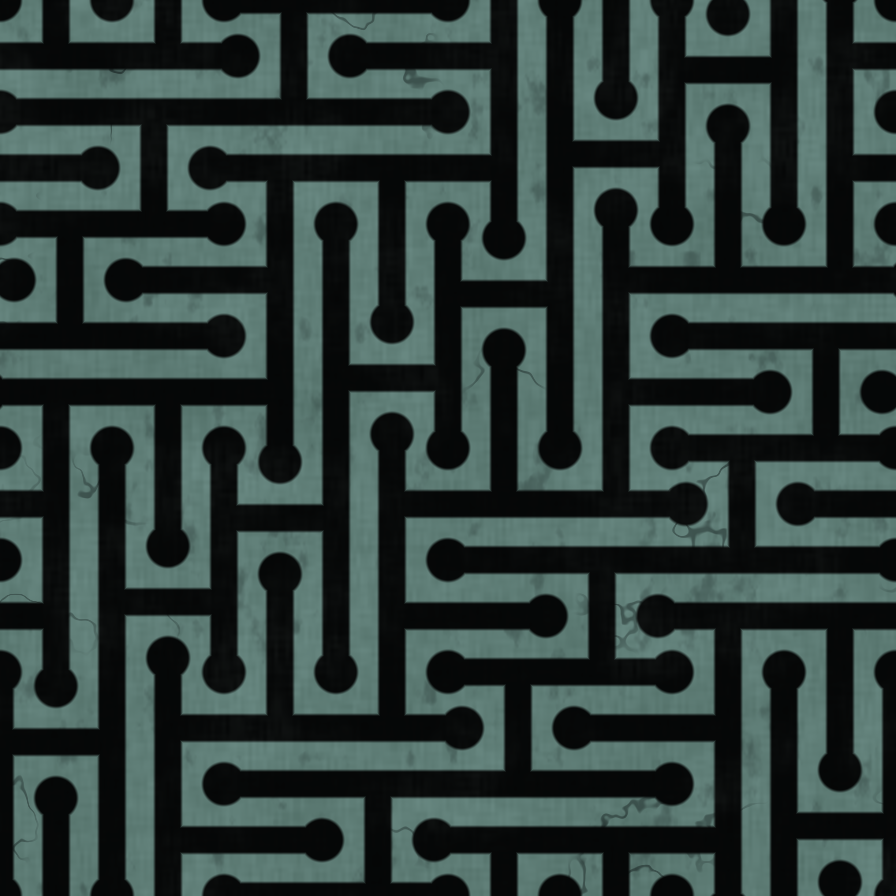
This pattern is drawn by a WebGL 1 fragment shader. Its source:

```glsl
precision highp float;

uniform vec2 u_resolution;

const float CELLS = 16.0;   // track spacings across the canvas
const float TRACK = 0.242;  // half width of a track
const float KNOB = 0.385;   // radius of a round end

const vec3 INK = vec3(0.018, 0.024, 0.024);
const vec3 DUST = vec3(0.06, 0.07, 0.068);
const vec3 TEAL_DEEP = vec3(0.32, 0.435, 0.405);
const vec3 TEAL_PALE = vec3(0.42, 0.545, 0.52);
const vec3 CRACK = vec3(0.15, 0.21, 0.20);

float hash(vec2 p) {
  vec3 q = fract(vec3(p.xyx) * 0.1031);
  q += dot(q, q.yzx + 33.33);
  return fract((q.x + q.y) * q.z);
}

float noise(vec2 p) {
  vec2 i = floor(p), f = fract(p);
  f = f * f * (3.0 - 2.0 * f);
  return mix(mix(hash(i), hash(i + vec2(1.0, 0.0)), f.x),
             mix(hash(i + vec2(0.0, 1.0)), hash(i + 1.0), f.x), f.y);
}

float fbm(vec2 p) {
  float sum = 0.0, amp = 0.5;
  for (int i = 0; i < 4; i++) {
    sum += amp * noise(p);
    p = p * 2.03 + 17.1;
    amp *= 0.5;
  }
  return sum / 0.9375;
}

// Distance to a track from a to b with end radii ra and rb
float track(vec2 p, vec2 a, vec2 b, float ra, float rb) {
  vec2 ab = b - a;
  float t = clamp(dot(p - a, ab) / dot(ab, ab), 0.0, 1.0);
  float body = length(p - a - ab * t) - TRACK;
  return min(body, min(length(p - a) - ra, length(p - b) - rb));
}

float upright(vec2 p, float x, float y0, float y1, float r0, float r1) {
  return track(p, vec2(x, y0), vec2(x, y1), r0, r1);
}

float bar(vec2 p, float y, float x0, float x1) {
  return track(p, vec2(x0, y), vec2(x1, y), TRACK, TRACK);
}

// Four columns, repeated along the diagonal and every 16 cells
float columns(vec2 p) {
  float strip = floor((p.x - 4.5) / 4.0);
  p += strip * vec2(-4.0, 4.0);
  p.y = mod(p.y, 16.0);
  float d = upright(p, 5.0, 3.0, 8.25, TRACK, KNOB);
  d = min(d, upright(p, 5.0, 10.25, 13.0, KNOB, TRACK));
  d = min(d, upright(p, 6.0, 4.0, 12.0, KNOB, KNOB));
  d = min(d, upright(p, 7.0, 3.0, 5.75, TRACK, KNOB));
  d = min(d, upright(p, 7.0, 7.75, 13.0, KNOB, TRACK));
  d = min(d, upright(p, 8.0, 4.0, 8.0, KNOB, KNOB));
  d = min(d, bar(p, 6.75, 6.0, 8.0));
  d = min(d, bar(p, 5.25, 8.0, 10.0));
  return min(d, bar(p, 9.25, 4.0, 6.0));
}

// Upright bands woven with their transposed copies
float maze(vec2 p) {
  return min(columns(p), columns(p.yx - 4.0));
}

// Fine fibres running both ways, mostly upright
float fibres(vec2 p) {
  return 0.6 * noise(p * vec2(15.0, 3.0)) + 0.4 * noise(p * vec2(4.0, 13.0) + 40.0);
}

// Thin broken cracks, confined to sparse patches
float cracks(vec2 p) {
  float vein = abs(fbm(p * 0.8 + 9.0) - 0.5);
  float patches = smoothstep(0.62, 0.82, noise(p * 0.55 + 23.0));
  return (1.0 - smoothstep(0.004, 0.02, vein)) * patches;
}

void main() {
  float size = min(u_resolution.x, u_resolution.y);
  vec2 p = vec2(gl_FragCoord.x, u_resolution.y - gl_FragCoord.y) * CELLS / size;

  float grain = fibres(p);
  float mottle = fbm(p * 0.7);
  float smudge = smoothstep(0.62, 0.85, fbm(p * vec2(2.6, 1.7) + 70.0));

  // Worn teal ground
  float tone = 0.5 + 0.55 * (grain - 0.5) + 0.7 * (mottle - 0.5);
  vec3 teal = mix(TEAL_DEEP, TEAL_PALE, clamp(tone, 0.0, 1.0));
  teal = mix(teal, CRACK, 0.35 * smudge + 0.6 * cracks(p));

  // Dusty black tracks
  float dust = smoothstep(0.45, 0.8, mottle) * grain + 0.15 * grain;
  vec3 ink = mix(INK, DUST, clamp(dust, 0.0, 1.0));

  float soft = max(0.036, 0.8 * CELLS / size);
  float ground = smoothstep(-soft, soft, maze(p));
  gl_FragColor = vec4(mix(ink, teal, ground), 1.0);
}
```
